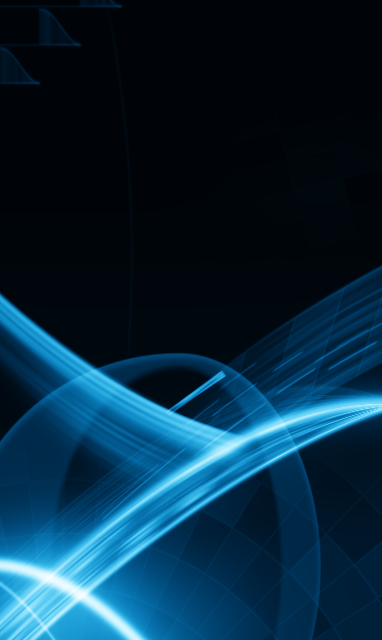
Reproduce this background procedurally as a Shadertoy shader.

```glsl
// Abstract blue light ribbons sweeping across a near-black space.
// Curves, ellipses and stretched noise add up to one light amount,
// which a tone curve turns from black through blue and cyan to white.

float hash(vec2 p) {
    vec3 q = fract(p.xyx * vec3(0.1031, 0.1030, 0.0973));
    q += dot(q, q.yzx + 33.33);
    return fract((q.x + q.y) * q.z);
}

float noise(vec2 p) {
    vec2 i = floor(p), f = fract(p);
    f *= f * (3.0 - 2.0 * f);
    return mix(mix(hash(i), hash(i + vec2(1, 0)), f.x),
               mix(hash(i + vec2(0, 1)), hash(i + vec2(1, 1)), f.x), f.y);
}

float bell(float d, float width) { return exp(-d * d / (width * width)); }

// One inside low..high, with soft borders
float span(float v, float low, float high, float soft) {
    return smoothstep(low - soft, low + soft, v) * smoothstep(high + soft, high - soft, v);
}

// Panels of random brightness with thin lit seams
float panels(vec2 g) {
    vec2 f = abs(fract(g) - 0.5);
    return hash(floor(g) + 40.0) * 0.7 + 0.5 * smoothstep(0.46, 0.5, max(f.x, f.y));
}

// Thin folded sheets and far panels in the dark upper part
float farDetails(vec2 p) {
    float light = 0.025 * bell(p.x - 0.206 + 0.25 * (p.y - 0.6) * (p.y - 0.6), 0.002)
                * span(p.y, 0.45, 0.97, 0.04);
    for (int i = 0; i < 3; i++) {
        float right = 0.19 - 0.064 * float(i), base = 0.99 - 0.06 * float(i);
        float fold = base + 0.055 * smoothstep(right, right - 0.06, p.x);
        float sheet = span(p.y, base, fold, 0.002) * span(p.x, right - 0.065, right, 0.002);
        light += sheet * (0.03 + 0.05 * noise(vec2(p.x * 160.0, 3.0)));
        light += 0.11 * bell(p.y - base, 0.002) * span(p.x, -0.1, right, 0.004)
               * (0.4 + 0.6 * smoothstep(right - 0.08, right, p.x));
        light += 0.07 * bell(p.y - fold, 0.003) * span(p.x, right - 0.065, right, 0.002);
    }
    vec2 g = mat2(0.97, -0.24, 0.24, 0.97) * p;
    float area = bell(p.x - 0.5, 0.14) * bell(p.y - 0.72, 0.075);
    return light + 0.018 * area * panels(g * vec2(13, 21));
}

// Broad dark strip rising to the right, with dashes and a bright shard
float strip(vec2 p) {
    float d = 0.596 - p.x;
    float s = 0.583 - 0.53 * d - 0.44 * d * d - p.y;
    float body = span(s, 0.0, 0.15, 0.003) * smoothstep(0.2, 0.55, p.x);
    float light = body * (0.06 + 0.10 * panels(vec2(p.x * 13.0 + s * 5.0, s * 15.0))
                + 0.14 * pow(noise(vec2(p.x * 9.0, s * 200.0)), 2.0));
    light += 0.10 * bell(s, 0.003) * smoothstep(0.3, 0.5, p.x);
    for (int i = 0; i < 18; i++) {
        vec2 k = vec2(i, 7);
        float start = 0.54 * hash(k), size = 0.03 + 0.1 * hash(k + 11.0);
        light += 0.32 * hash(k + 31.0) * bell(s - 0.015 - 0.1 * hash(k + 23.0), 0.0018)
               * span(p.x, start, start + size, 0.004);
    }
    vec2 q = p - vec2(0.262, 0.355);
    float along = dot(q, vec2(0.807, 0.591)), across = dot(q, vec2(-0.591, 0.807));
    light += span(along, 0.0, 0.107, 0.003) * span(across, -0.004 - 0.03 * along, 0.003, 0.0015)
           * (0.15 + 1.1 * noise(vec2(across * 450.0, along * 25.0)));
    return light;
}

// Translucent arch, wider on its left
float arch(vec2 p) {
    vec2 q = p - vec2(0.28, 0.115);
    float outer = length(q / vec2(q.x < 0.0 ? 0.345 : 0.221, 0.333));
    float inner = length(q / vec2(q.x < 0.0 ? 0.2 : 0.16, 0.312));
    float ring = smoothstep(1.006, 0.994, outer) * smoothstep(0.97, 1.03, inner);
    float fade = mix(0.45, 1.0, smoothstep(0.1, 0.4, p.y));
    return ring * fade * (0.15 + 0.16 * bell(outer - 1.0, 0.025));
}

// Cyan band falling from the left, and the haze beneath it
float fallingBand(vec2 p) {
    float d = 0.538 - 0.9 * p.x + 0.856 * p.x * p.x - p.y;
    float grain = 0.75 + 0.5 * noise(vec2(d * 170.0, p.x * 5.0));
    float band = smoothstep(-0.002, 0.005, d) * exp(-pow(max(d, 0.0) / 0.043, 3.0));
    float light = band * grain * (1.0 + 0.35 * bell(p.x - 0.3, 0.1)) * smoothstep(0.40, 0.33, p.x);
    light += 0.6 * bell(d, 0.004) * smoothstep(0.3, 0.05, p.x);
    light += 0.42 * grain * bell(d - 0.085, 0.045) * bell(p.x - 0.18, 0.10);
    return light + 0.12 * bell(d - 0.085, 0.02) * smoothstep(0.2, 0.0, p.x);
}

// Main ribbon: bright upper ridge, streaked body, sharp lower edge
float ribbon(vec2 p) {
    float ridge = 0.03 + p.x * (0.942 - 0.331 * p.x - 0.495 * p.x * p.x);
    float width = 0.077 - 0.316 * p.x * p.x * p.x;
    float d = ridge - p.y, v = d / width;
    float streak = noise(vec2(v * 19.0, p.x * 7.0)) * noise(vec2(v * 8.0 + 5.0, p.x * 23.0));
    float power = 0.55 + 0.9 * smoothstep(0.05, 0.42, p.x);
    float light = span(v, 0.0, 1.0, 0.03) * (0.22 + 1.3 * streak);
    light += power * bell(d, d > 0.0 ? 0.008 : 0.011);
    light += 0.3 * exp(-abs(d) / 0.03);
    light += 1.1 * bell(d - width, 0.0045) + 0.35 * bell(v - 0.55, 0.04) * noise(vec2(p.x * 30.0, 2.0));
    return light + 0.12 * span(v, -1.1, 0.0, 0.1) * noise(vec2(v * 28.0, p.x * 6.0));
}

// Glowing arcs in the lower left corner and dim panels along the bottom
float cornerGlow(vec2 p) {
    float d = p.y - (0.117 - 0.1 * p.x - 2.1 * p.x * p.x);
    d /= sqrt(1.0 + pow(0.1 + 4.2 * p.x, 2.0));
    float light = 2.2 * bell(d, 0.009) + 0.5 * exp(-abs(d) / 0.025);
    light += 0.7 * bell(p.y - 0.088 + 0.7 * p.x + 4.0 * p.x * p.x, 0.004);
    light += 0.65 * exp(-dot(p - vec2(0.07, 0.04), p - vec2(0.07, 0.04)) / 0.012);
    light += 0.32 * bell(p.x - 0.2, 0.17) * bell(p.y, 0.13);
    vec2 q = p - vec2(0.1, -0.25);
    vec2 g = vec2(atan(q.x, q.y) * 9.0, length(q) * 12.0);
    return light + smoothstep(0.36, 0.12, p.y) * (0.05 + 0.075 * panels(g));
}

void mainImage(out vec4 fragColor, in vec2 fragCoord) {
    vec2 p = fragCoord / iResolution.y;
    float light = 0.016 + 0.02 * smoothstep(0.75, 0.3, p.y);
    light += farDetails(p) + strip(p) + arch(p) + fallingBand(p) + ribbon(p) + cornerGlow(p);
    // Soft saturation, then the blue tone curve
    float l = 1.0 - exp(-light);
    fragColor = vec4(pow(l, 4.5), l, 1.0 - pow(1.0 - l, 1.9), 1.0);
}
```
